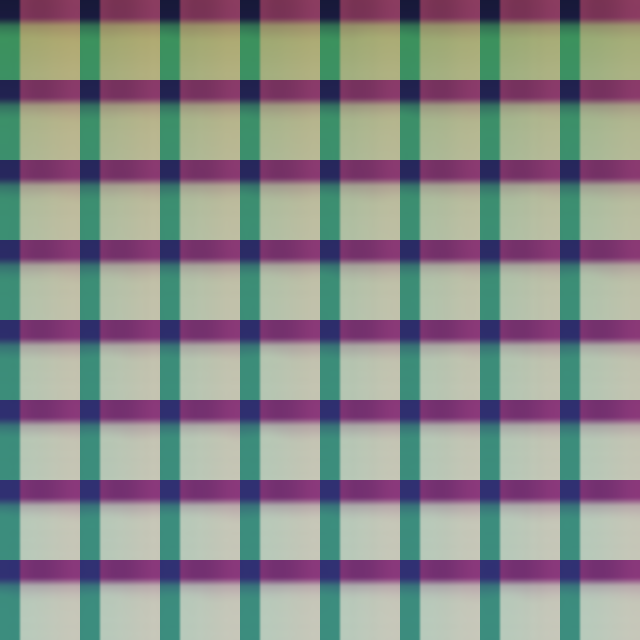
Give the GLSL for this pattern, as a Shadertoy shader.

```glsl
const float REPEATS = 8.0;
const float BAND = 0.25;         // band width, as a share of one cell
const float COLUMN_SOFT = 0.025; // half width of the column's trailing edge
const float ROW_SOFT = 0.07;     // half width of the row's trailing edge
const float BLEED_END = 0.53;    // where the faint bleed below a row ends
const float BLEED = 0.27;
const float AGE_FALLOFF = 3.3;   // how fast the yellowing fades downward
const float THREAD_COUNT = 12.0; // faint threads per cell
const float THREAD_DEPTH = 0.008;

// Fresh inks, then the same inks fully aged
const vec3 PAPER_COOL = vec3(0.725, 0.795, 0.745);
const vec3 PAPER_WARM = vec3(0.785, 0.785, 0.740);
const vec3 GREEN      = vec3(0.235, 0.550, 0.500);
const vec3 PLUM_DARK  = vec3(0.450, 0.188, 0.450);
const vec3 PLUM_LIGHT = vec3(0.541, 0.220, 0.490);
const vec3 NAVY       = vec3(0.196, 0.196, 0.465);

const vec3 AGED_PAPER_COOL = vec3(0.590, 0.630, 0.380);
const vec3 AGED_PAPER_WARM = vec3(0.650, 0.645, 0.390);
const vec3 AGED_GREEN      = vec3(0.235, 0.573, 0.333);
const vec3 AGED_PLUM_DARK  = vec3(0.470, 0.200, 0.325);
const vec3 AGED_PLUM_LIGHT = vec3(0.545, 0.235, 0.375);
const vec3 AGED_NAVY       = vec3(0.090, 0.095, 0.220);

float hash(vec2 p) {
    p = fract(p * vec2(0.1031, 0.1137));
    p += dot(p, p.yx + 33.33);
    return fract((p.x + p.y) * p.x * 7.13);
}

float noise(vec2 p) {
    vec2 i = floor(p), f = fract(p);
    f = f * f * (3.0 - 2.0 * f);
    return mix(mix(hash(i), hash(i + vec2(1, 0)), f.x),
               mix(hash(i + vec2(0, 1)), hash(i + vec2(1, 1)), f.x), f.y);
}

void mainImage(out vec4 fragColor, in vec2 fragCoord) {
    vec2 uv = fragCoord / iResolution.xy;
    vec2 pixel = REPEATS / iResolution.xy;

    // Cells counted from the upper left, with y running down
    vec2 grid = vec2(uv.x, 1.0 - uv.y) * REPEATS;
    vec2 cell = fract(grid);
    vec2 s = fract(grid + 0.25) - 0.25; // continuous across the leading edge
    vec2 lead = smoothstep(-0.5 * pixel, 0.5 * pixel, s);

    // Column: crisp on the left, slightly soft on the right
    float column = lead.x * (1.0 - smoothstep(BAND - COLUMN_SOFT, BAND + COLUMN_SOFT, s.x));

    // Row: crisp on top, blurred below with an uneven bleed
    float spread = 0.07 * (noise(grid * vec2(3.0, 1.0)) - 0.5) + 0.05 * (cell.x - 0.5);
    float core = 1.0 - smoothstep(BAND + 0.02 - ROW_SOFT, BAND + 0.02 + ROW_SOFT, s.y);
    float bleed = mix(BLEED, 0.4, column) * (1.0 - smoothstep(0.22, BLEED_END + spread, s.y));
    float row = lead.y * (1.0 - (1.0 - core) * (1.0 - bleed));

    // Each ink drifts across its cell and yellows toward the top
    float age = exp(-AGE_FALLOFF * (1.0 - uv.y));
    float drift = smoothstep(BAND, 1.0, cell.x);
    float plumDrift = smoothstep(0.5, 0.98, cell.x) + 0.4 * (1.0 - smoothstep(0.25, 0.45, cell.x));
    vec3 paper = mix(mix(PAPER_COOL, PAPER_WARM, drift),
                     mix(AGED_PAPER_COOL, AGED_PAPER_WARM, drift), age);
    vec3 plum = mix(mix(PLUM_DARK, PLUM_LIGHT, plumDrift),
                    mix(AGED_PLUM_DARK, AGED_PLUM_LIGHT, plumDrift), age);
    vec3 green = mix(GREEN, AGED_GREEN, age);
    vec3 navy = mix(NAVY, AGED_NAVY, age);
    paper += vec3(0.03, -0.01, -0.02) * age * (1.0 - 2.0 * uv.x);

    // Overlap the bands, then add faint threads
    vec3 color = mix(mix(paper, green, column), mix(plum, navy, column), row);
    vec2 threads = vec2(noise(vec2(grid.x * THREAD_COUNT, 3.0)),
                        noise(vec2(grid.y * THREAD_COUNT, 71.0)));
    color *= 1.0 + THREAD_DEPTH * (threads.x + threads.y - 1.0);

    fragColor = vec4(color, 1.0);
}
```
